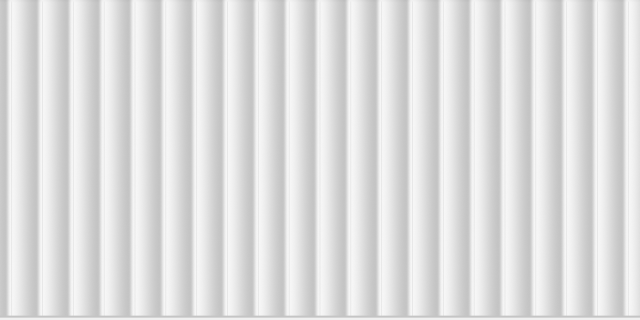
A WebGL 1 fragment shader for this pattern:

```glsl
precision highp float;
// Pale vertical fluted panel: soft shaded ribs with fine seams and a thin bottom ledge.

uniform vec2 u_resolution;

// Lengths are in canvas heights; phases run from 0 to 1 across one rib.
const float RIB_WIDTH = 0.09635;
const float SEAM_HALF_WIDTH = 0.0015;
const float SEAM_DEPTH = 0.055;
const float CREST_TONE = 0.965;
const float SHADE_TONE = 0.77;
const float SHADE_START = 0.04;
const float SHADE_FULL = 0.76;
const float RISE_START = 0.79;
const float RISE_END = 0.97;
const float TOP_FADE = 0.010;
const float TOP_DIM = 0.02;
const float LEDGE_TOP = 0.0135;
const float LEDGE_LINE_BOTTOM = 0.0075;
const float LEDGE_LINE_TONE = 0.77;
const float LEDGE_TONE = 0.94;
const float GRAIN = 0.004;

float hash(vec2 p) {
  vec3 q = fract(vec3(p.xyx) * 0.1031);
  q += dot(q, q.yzx + 33.33);
  return fract((q.x + q.y) * q.z);
}

// Long fall from crest to shadow, followed by a short rise to the next seam.
float ribTone(float phase) {
  float fall = clamp((phase - SHADE_START) / (SHADE_FULL - SHADE_START), 0.0, 1.0);
  fall = mix(fall, smoothstep(0.0, 1.0, fall), 0.5);
  float rise = smoothstep(RISE_START, RISE_END, phase);
  return mix(CREST_TONE, SHADE_TONE, fall * (1.0 - rise));
}

// Antialiased thin line at the boundary between ribs.
float seamMask(float phase, float pixel) {
  float distanceToSeam = min(phase, 1.0 - phase) * RIB_WIDTH;
  return 1.0 - smoothstep(SEAM_HALF_WIDTH - 0.5 * pixel,
                          SEAM_HALF_WIDTH + 0.5 * pixel, distanceToSeam);
}

void main() {
  float pixel = 1.0 / u_resolution.y;
  vec2 p = gl_FragCoord.xy * pixel;
  float center = 0.5 * u_resolution.x * pixel;
  float phase = fract((p.x - center) / RIB_WIDTH);

  // Ribs and seams, softened along the upper edge
  float topFade = smoothstep(0.0, TOP_FADE, 1.0 - p.y);
  float tone = ribTone(phase);
  tone -= SEAM_DEPTH * seamMask(phase, pixel) * topFade;
  tone -= TOP_DIM * (1.0 - topFade);
  tone += GRAIN * (hash(floor(p * 384.0)) - 0.5);

  // Dark contact line above the pale ledge
  float aboveLine = smoothstep(LEDGE_TOP - pixel, LEDGE_TOP + pixel, p.y);
  float aboveLedge = smoothstep(LEDGE_LINE_BOTTOM - 0.5 * pixel,
                                LEDGE_LINE_BOTTOM + 0.5 * pixel, p.y);
  tone = mix(LEDGE_LINE_TONE, tone, aboveLine);
  tone = mix(LEDGE_TONE, tone, aboveLedge);

  gl_FragColor = vec4(vec3(tone), 1.0);
}
```
